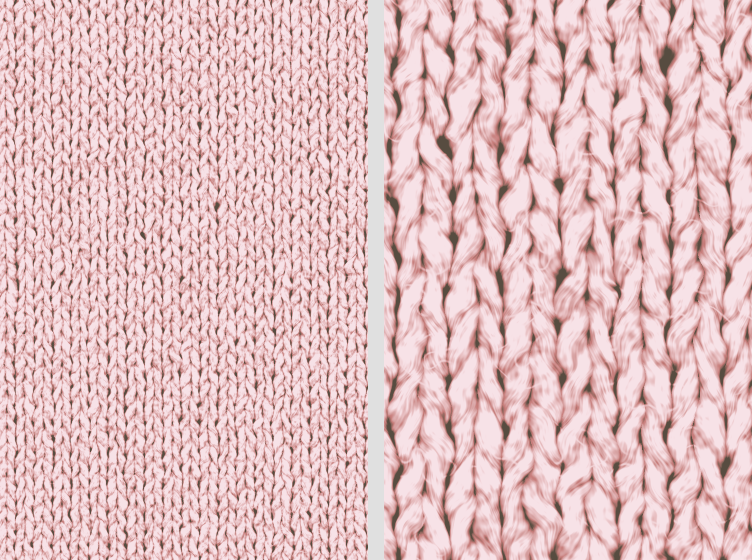
Left: the whole. Right: its middle third, enlarged.
Reproduce this texture procedurally as a Shadertoy shader.

```glsl
// Pink stockinette knit: 20 columns by 36 rows of V stitches.
// Each column is mirrored and sheared into two plump yarn legs, whose depth
// drives a colour ramp; wrapping gradient noise adds fibres, fuzz and wear.

const vec2 STITCHES = vec2(20.0, 36.0);

float hash(vec2 cell) {
    uvec2 k = uvec2(ivec2(cell) + 4096);
    uint h = k.x * 1597334677u ^ k.y * 3812015801u;
    h = (h ^ (h >> 15)) * 2246822519u;
    h = (h ^ (h >> 13)) * 3266489917u;
    return float((h ^ (h >> 16)) >> 8) / 16777216.0;
}

float corner(vec2 cell, vec2 offset, vec2 period) {
    float angle = 6.2832 * hash(mod(cell, period));
    return dot(vec2(cos(angle), sin(angle)), offset);
}

// Gradient noise that repeats after a whole-number period
float noise(vec2 p, vec2 period) {
    vec2 i = floor(p), f = p - i, e = vec2(1.0, 0.0);
    vec2 w = f * f * f * (f * (f * 6.0 - 15.0) + 10.0);
    float low = mix(corner(i, f, period), corner(i + e, f - e, period), w.x);
    float high = mix(corner(i + e.yx, f - e.yx, period),
                     corner(i + 1.0, f - 1.0, period), w.x);
    return 1.4 * mix(low, high, w.y);
}

float tiled(vec2 uv, vec2 period) {
    return noise(uv * period, period);
}

// Yarn colour from the lit crown (0) down to the gaps (above 1)
vec3 yarnColour(float depth) {
    vec3 c = mix(vec3(0.97, 0.885, 0.905), vec3(0.91, 0.75, 0.76), smoothstep(0.08, 0.46, depth));
    c = mix(c, vec3(0.84, 0.63, 0.63), smoothstep(0.40, 0.68, depth));
    c = mix(c, vec3(0.78, 0.49, 0.48), smoothstep(0.64, 0.88, depth));
    c = mix(c, vec3(0.61, 0.42, 0.39), smoothstep(0.86, 1.06, depth));
    return mix(c, vec3(0.34, 0.30, 0.25), smoothstep(1.04, 1.34, depth));
}

vec3 knit(vec2 uv) {
    // Uneven hand tension
    vec2 p = uv * STITCHES;
    p.x += 0.10 * tiled(uv, vec2(10, 18)) + 0.14 * tiled(uv + 0.37, vec2(32, 52));
    p.y += 0.25 * tiled(uv + 0.61, vec2(12, 16)) + 0.16 * tiled(uv + 0.83, vec2(36, 56));

    // Column, side of its V, and position across the leg
    float x = p.x + 0.65;
    float column = mod(floor(x), STITCHES.x);
    float u = fract(x) - 0.5;
    float side = step(0.0, u);
    float across = abs(u) * 4.0 - 1.0;
    float columnRandom = hash(vec2(column, 71.0));

    // Sheared rows make the legs lean in toward the middle of the V
    float s = p.y - 1.7 * abs(u) + 0.35 * columnRandom;
    float row = mod(floor(s), STITCHES.y);
    float t = fract(s) - 0.5;
    vec2 id = vec2(column * 2.0 + side, row);

    // Rounded leg, deeper along the middle of each column
    float gap = across < 0.0 ? 0.84 + 0.30 * columnRandom : 0.74;
    float depth = gap * pow(abs(across), 3.6);
    depth += 0.60 * pow(abs(2.0 * t), 2.8);
    depth -= 0.12 * sin(6.2832 * t);

    // Dark holes where neighbouring stitches meet, some wider than others
    float meeting = smoothstep(0.16, 0.44, abs(t));
    float size = 0.12 + 0.38 * hash(vec2(column, floor(s + 0.5) - 36.0 * floor((s + 0.5) / 36.0) + 200.0));
    depth += 0.55 * meeting * smoothstep(-1.0 + size, -1.0, across);
    depth += 0.22 * meeting * smoothstep(0.72, 1.0, across);

    // Stitch to stitch differences fade at the leg edges
    float crown = (1.0 - 4.0 * t * t) * (1.0 - across * across);
    depth += 0.36 * (hash(id + 130.0) - 0.5) * crown;

    // Twisted fibres follow the leg
    vec2 fibre = vec2(across * 1.4 + id.x * 7.0, s * 5.0 - across * 0.8);
    float strands = noise(fibre, vec2(280.0, 180.0));
    strands += 0.9 * noise(fibre * 2.0, vec2(560.0, 360.0));
    depth += 0.32 * strands * (1.0 - 0.5 * across * across);

    // Fine fuzz, faint broad wear and pale stray hairs
    depth += 0.36 * tiled(uv, vec2(120, 183)) + 0.24 * tiled(uv + 0.71, vec2(67, 102));
    depth += 0.05 * tiled(uv, vec2(5, 8)) + 0.12 * tiled(uv + 0.23, vec2(24, 40));
    float hair = 1.0 - smoothstep(0.0, 0.12, abs(tiled(uv + 0.11, vec2(48, 73))));
    hair *= smoothstep(0.0, 0.3, tiled(uv + 0.47, vec2(22, 33)));
    depth -= 0.42 * hair * smoothstep(0.1, 0.8, depth);

    return yarnColour(depth);
}

void mainImage(out vec4 fragColor, in vec2 fragCoord) {
    // Four samples soften the edges
    vec3 colour = vec3(0.0);
    for (int i = 0; i < 4; i++) {
        vec2 shift = vec2(i & 1, i >> 1) * 0.5 - 0.25;
        colour += 0.25 * knit((fragCoord + shift) / iResolution.xy);
    }
    fragColor = vec4(colour, 1.0);
}
```
